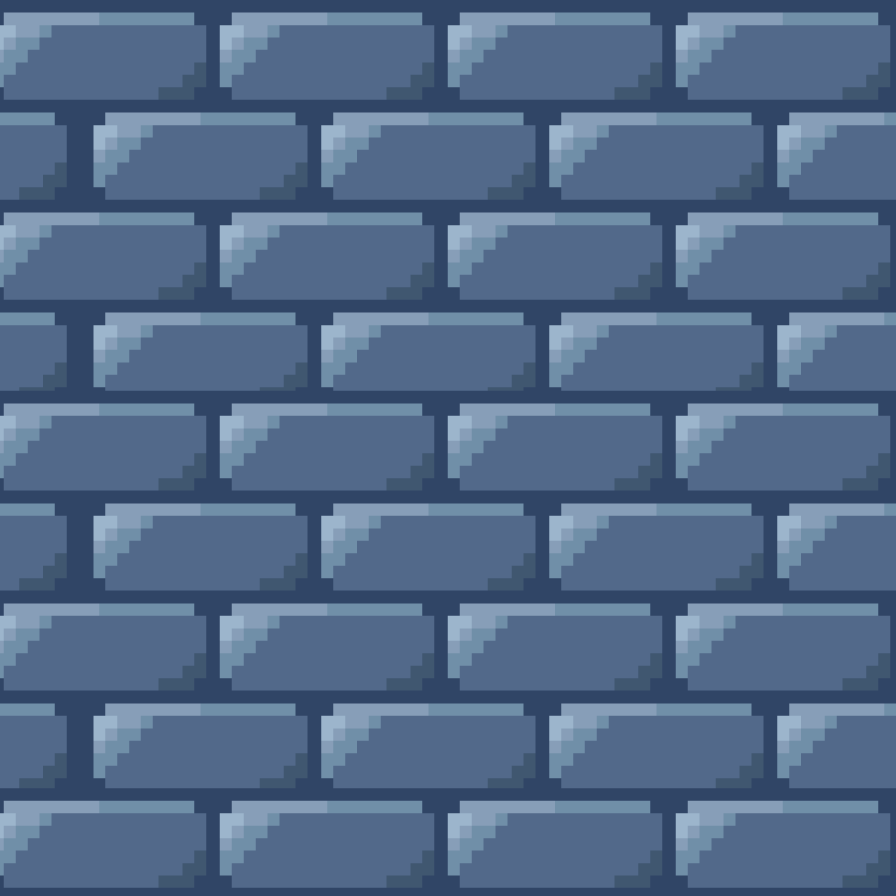
Reproduce this texture procedurally as a WebGL 1 fragment shader.

```glsl
precision highp float;

// Blue pixel-art brick wall in running bond: nine courses of bevelled bricks.
// Each brick is an 18 by 7 grid of blocks, shaded by diagonal distance from two
// opposite corners; block edges are smoothed by supersampling.

uniform vec2 u_resolution;

const vec3 MORTAR     = vec3(0.19, 0.27, 0.40);
const vec3 FACE       = vec3(0.32, 0.41, 0.54);
const vec3 SHADOW     = vec3(0.25, 0.34, 0.44);
const vec3 BEVEL      = vec3(0.44, 0.56, 0.66);
const vec3 BEVEL_LIT  = vec3(0.53, 0.62, 0.72);
const vec3 HIGHLIGHT  = vec3(0.61, 0.71, 0.80);

const vec2 PITCH      = vec2(0.2544, 0.1116);   // brick plus joint
const vec2 BLOCK      = vec2(0.01328, 0.01389); // one block of a brick
const vec2 GRID       = vec2(18.0, 7.0);        // blocks per brick
const float BED_JOINT = 0.0141;                 // mortar above each course
const float EVEN_START = -0.0089;               // left edge of even courses
const float ODD_START  = 0.1042;                // left edge of odd courses
const float SEAM_SLIP  = 0.0143;                // odd courses, cut brick at left
const int SAMPLES = 4;

// Courses 4 and 8 sit a little high, trimming the brick above them.
float straightenCourses(float y) {
  y += 0.0102 * step(4.0 * PITCH.y - 0.0102, y);
  return y + 0.0029 * step(8.0 * PITCH.y - 0.0029, y);
}

// Colour of one block; cell counts from the top left of the brick.
vec3 brickColor(vec2 cell) {
  vec2 last = GRID - 1.0;
  vec2 fromEnd = last - cell;
  vec2 edge = min(cell, fromEnd);

  // Joints and the four notched corners.
  if (min(edge.x, edge.y) < -0.5 || edge.x + edge.y < 0.5) return MORTAR;

  // Lit strip along the top.
  if (cell.y < 0.5) return cell.x < 8.5 ? BEVEL_LIT : BEVEL;

  // Stepped light at the upper left, shade at the lower right.
  float slope = cell.x + 1.6 * cell.y;
  if (slope < 3.4) return HIGHLIGHT;
  if (slope < 5.0) return BEVEL_LIT;
  if (cell.x + cell.y < 5.5) return BEVEL;
  if (fromEnd.x + 1.5 * fromEnd.y < 3.25) return SHADOW;
  return FACE;
}

// Wall colour at a point with y measured downward from the top.
vec3 wallColor(vec2 p) {
  float y = straightenCourses(p.y);
  float course = floor(y / PITCH.y);
  float odd = mod(course, 2.0);

  float x = p.x - mix(EVEN_START, ODD_START, odd);
  float column = floor(x / PITCH.x);
  vec2 local = vec2(x - column * PITCH.x, y - course * PITCH.y - BED_JOINT);
  local.x += SEAM_SLIP * odd * step(column, -0.5);

  return brickColor(floor(local / BLOCK));
}

void main() {
  // Average a small square of samples, slightly wider than one pixel.
  vec3 total = vec3(0.0);
  for (int j = 0; j < SAMPLES; j++) {
    for (int i = 0; i < SAMPLES; i++) {
      vec2 offset = (vec2(float(i), float(j)) + 0.5) / float(SAMPLES) - 0.5;
      vec2 uv = (gl_FragCoord.xy + 1.3 * offset) / u_resolution;
      total += wallColor(vec2(uv.x, 1.0 - uv.y));
    }
  }
  gl_FragColor = vec4(total / float(SAMPLES * SAMPLES), 1.0);
}
```
